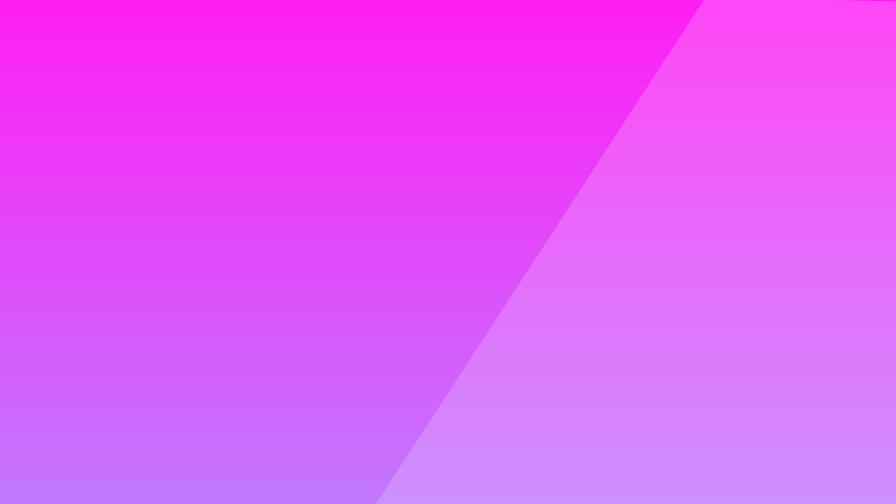
This background is drawn by a Shadertoy shader. Its source:

```glsl
// A vertical magenta-to-violet gradient with a pale translucent panel on the right.
// The panel is the intersection of two half planes, each given by a signed
// distance to a line, and is blended over the gradient as a white veil.

const vec3 TOP_COLOR = vec3(1.0, 0.115, 0.96);
const vec3 BOTTOM_COLOR = vec3(0.76, 0.47, 1.0);
const vec3 VEIL_COLOR = vec3(1.0);
const float VEIL_OPACITY = 0.18;

// Line end points as fractions of the canvas
const vec2 SIDE_BOTTOM = vec2(0.4195, 0.0);
const vec2 SIDE_TOP = vec2(0.7855, 1.0);
const vec2 LID_LEFT = vec2(0.935, 1.0);
const vec2 LID_RIGHT = vec2(1.0, 0.997);

// Signed distance to the line from a to b, positive on its right side
float rightOfLine(vec2 p, vec2 a, vec2 b) {
    vec2 along = normalize(b - a);
    return dot(p - a, vec2(along.y, -along.x));
}

void mainImage(out vec4 fragColor, in vec2 fragCoord) {
    // Heights run from 0 to 1, widths from 0 to the aspect ratio
    vec2 scale = vec2(iResolution.x / iResolution.y, 1.0);
    vec2 p = fragCoord / iResolution.y;
    float pixel = 1.0 / iResolution.y;

    // Background gradient
    vec3 color = mix(BOTTOM_COLOR, TOP_COLOR, p.y);

    // Slanted panel with a barely tilted upper edge
    float side = rightOfLine(p, SIDE_BOTTOM * scale, SIDE_TOP * scale);
    float lid = rightOfLine(p, LID_LEFT * scale, LID_RIGHT * scale);
    float coverage = clamp(min(side, lid) / pixel + 0.5, 0.0, 1.0);
    color = mix(color, VEIL_COLOR, VEIL_OPACITY * coverage);

    fragColor = vec4(color, 1.0);
}
```
